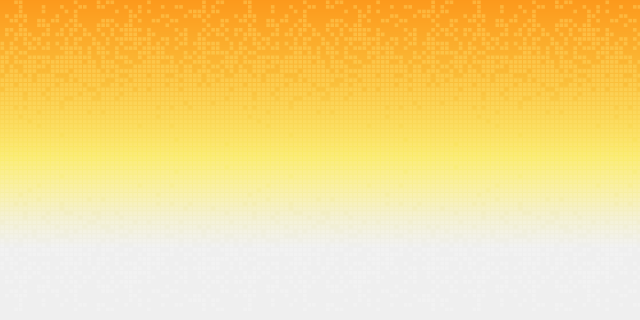
Give the GLSL for this background, as a Shadertoy shader.

```glsl
const float ROWS = 69.82;        // grid cells per canvas height
const float MIRROR_ROW = 34.0;   // the scatter reflects about this row
const float TILE_COLUMNS = 50.0; // the scatter repeats across
const float SQUARE_HALF = 0.39;  // half a square's side, in cells
const float MAX_GAPS = 0.84;     // share of empty cells at the outer rows
const float GAP_POWER = 2.0;

const vec3 ORANGE = vec3(0.99, 0.60, 0.11);
const vec3 AMBER = vec3(0.98, 0.75, 0.23);
const vec3 YELLOW = vec3(0.98, 0.925, 0.42);
const vec3 LEMON = vec3(0.975, 0.935, 0.59);
const vec3 CREAM = vec3(0.95, 0.935, 0.80);
const vec3 PALE_GRAY = vec3(0.937);
const vec3 WARM_TINT = vec3(1.0, 0.90, 0.46);
const vec3 WHITE_TINT = vec3(1.0);

float hash(vec2 p) {
    vec3 q = fract(vec3(p.xyx) * 0.1031);
    q += dot(q, q.yzx + 33.33);
    return fract((q.x + q.y) * q.z);
}

float ramp(float from, float to, float x) {
    return clamp((x - from) / (to - from), 0.0, 1.0);
}

// Vertical gradient, depth measured from the top edge
vec3 backdrop(float depth) {
    vec3 color = mix(ORANGE, AMBER, ramp(0.0, 0.26, depth));
    color = mix(color, YELLOW, ramp(0.26, 0.49, depth));
    color = mix(color, LEMON, ramp(0.49, 0.58, depth));
    color = mix(color, CREAM, ramp(0.58, 0.68, depth));
    return mix(color, PALE_GRAY, ramp(0.68, 0.775, depth));
}

// Coverage of the scattered squares, in cell units
float squares(vec2 grid, float pixel) {
    vec2 cell = floor(grid);
    float fromMirror = abs(cell.y + 0.5 - MIRROR_ROW);
    float gaps = MAX_GAPS * pow(fromMirror / MIRROR_ROW, GAP_POWER);
    vec2 seed = vec2(mod(cell.x, TILE_COLUMNS), fromMirror);
    float present = step(gaps, hash(seed + 7.0)) * step(fromMirror, MIRROR_ROW);

    vec2 offset = abs(fract(grid) - 0.5);
    vec2 cover = clamp((SQUARE_HALF - offset) / pixel + 0.5, 0.0, 1.0);
    return present * cover.x * cover.y;
}

void mainImage(out vec4 fragColor, in vec2 fragCoord) {
    vec2 uv = vec2(fragCoord.x, iResolution.y - fragCoord.y) / iResolution.y;
    vec3 color = backdrop(uv.y);

    // Light squares turn from warm to white on the way down
    float fade = smoothstep(0.35, 0.75, uv.y);
    vec3 tint = mix(WARM_TINT, WHITE_TINT, fade);
    float strength = mix(0.34, 0.20, fade);
    float mask = squares(uv * ROWS, ROWS / iResolution.y);

    fragColor = vec4(mix(color, tint, mask * strength), 1.0);
}
```
